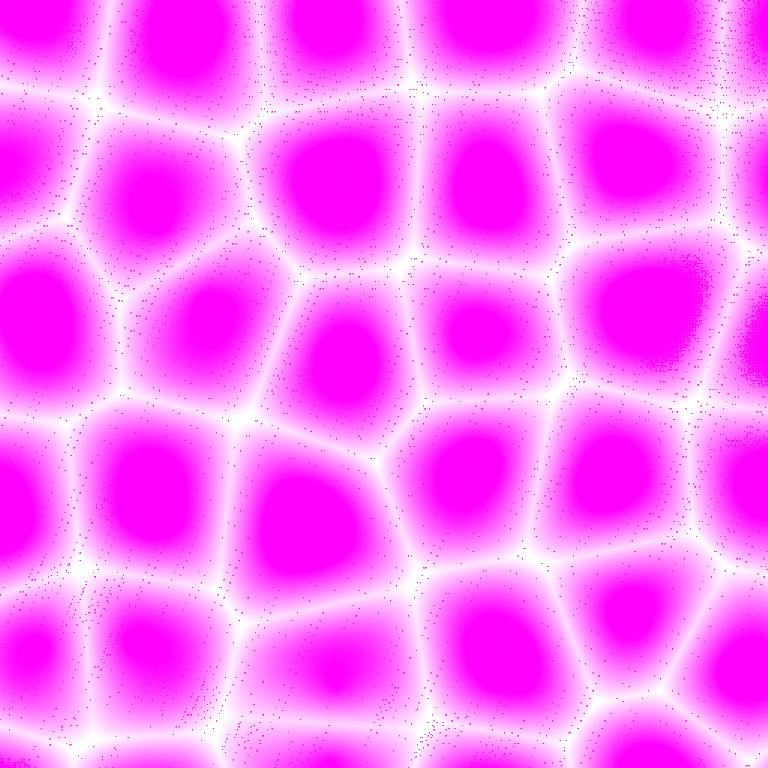
Write a three.js fragment shader that draws this pattern.

```glsl
// Soft magenta cells divided by a glowing white web, with a little fine grain.
// A jittered Voronoi grid gives a smoothed distance to the cell walls; the
// distance drives a clamped ramp, and hashed grains roughen scattered patches.
varying vec2 vUv;

const vec3 MAGENTA = vec3(1.0, 0.0, 1.0);
const vec3 WHITE = vec3(1.0);
const vec3 SPECK = vec3(0.82, 0.12, 0.82);

const float CELLS = 5.0;        // cells across the canvas
const float JITTER = 0.6;       // wander of each cell seed
const float ROUNDING = 0.07;    // softness of cell corners
const float WALL_LIGHT = 0.84;  // whiteness along a wall
const float FALLOFF = 3.6;      // loss of whiteness away from a wall
const float GRAINS = 512.0;     // grains across the canvas

float hash(vec2 p) {
  return fract(sin(dot(p, vec2(127.1, 311.7))) * 43758.547);
}

vec2 hash2(vec2 p) {
  return vec2(hash(p), hash(p + vec2(37.2, 17.9)));
}

float valueNoise(vec2 p) {
  vec2 i = floor(p);
  vec2 f = fract(p);
  f = f * f * (3.0 - 2.0 * f);
  float low = mix(hash(i), hash(i + vec2(1.0, 0.0)), f.x);
  float high = mix(hash(i + vec2(0.0, 1.0)), hash(i + vec2(1.0)), f.x);
  return mix(low, high, f.y);
}

// Smooth minimum of the distances to all walls; below zero where walls meet
float wallDistance(vec2 p, float jitter, float rounding) {
  vec2 cell = floor(p);
  float nearest = 10.0;
  float total = 0.0;
  for (int y = -2; y <= 2; y++) {
    for (int x = -2; x <= 2; x++) {
      vec2 id = cell + vec2(float(x), float(y));
      vec2 seed = id + 0.5 + (hash2(id) - 0.5) * jitter;
      float d = distance(p, seed);
      nearest = min(nearest, d);
      total += exp(-0.5 * d / rounding);
    }
  }
  float others = total - exp(-0.5 * nearest / rounding);
  return -rounding * log(max(others, 0.00001)) - 0.5 * nearest;
}

// Square grain with soft edges, present with the given probability
float grain(vec2 p, float probability, float salt) {
  vec2 q = abs(fract(p) - 0.5);
  float inside = 1.0 - smoothstep(0.4, 0.6, max(q.x, q.y));
  return inside * step(hash(floor(p) + salt), probability);
}

void main() {
  // Web of light
  float wall = wallDistance(vUv * CELLS + vec2(3.4, 7.7), JITTER, ROUNDING);
  float light = clamp(WALL_LIGHT - FALLOFF * wall, 0.0, 1.0);
  vec3 color = mix(MAGENTA, WHITE, light);

  // Ragged rims on some cells
  vec2 grainPos = vUv * GRAINS;
  float patches = smoothstep(0.62, 0.82, valueNoise(vUv * 5.0 + 21.3));
  float rim = patches * (1.0 - smoothstep(0.08, 0.48, light));
  color = mix(color, MAGENTA, grain(grainPos, rim, 3.0));

  // Sparse specks, mostly near the bright junctions
  float junction = smoothstep(0.84, 0.97, light);
  float sparse = 0.014 * junction + 0.012 * patches * step(0.2, light);
  color = mix(color, SPECK, 0.8 * grain(grainPos, sparse, 11.0));

  gl_FragColor = vec4(color, 1.0);
}
```
